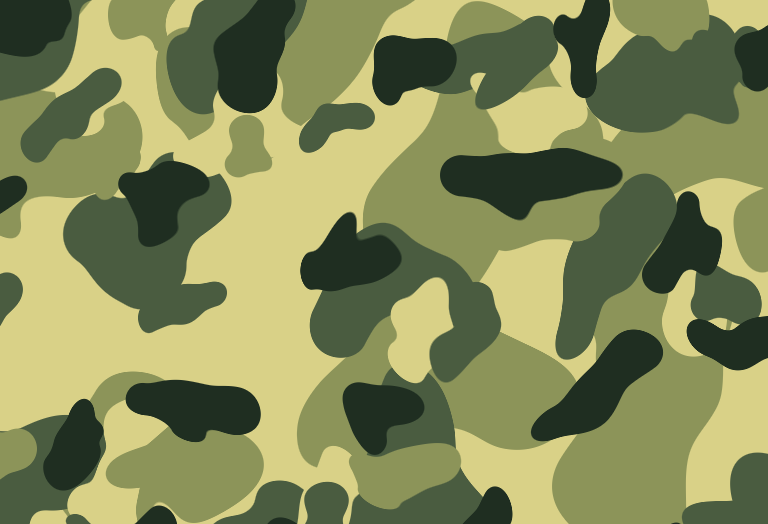
Give the GLSL for this pattern, as a Shadertoy shader.

```glsl
// Woodland camouflage: flat layers of soft, bent, forked blobs over sand.
// Each layer scatters one blob per cell of a staggered grid, its outline
// bent by smooth noise; the layers are painted in order, the darkest last.

#define TILT      0.62   // main direction of the blobs, radians
#define SPREAD    1.7    // range of directions around it
#define BEND      1.5    // range of the bend between the two arms
#define JITTER    0.42   // shift of a blob inside its cell
#define WOBBLE    0.28   // strength of the outline warp
#define WOBBLE_F  1.8    // warp frequency per cell
#define RADIUS    0.13   // mean blob radius, in cells

const vec3 SAND  = vec3(0.85, 0.82, 0.53);
const vec3 OLIVE = vec3(0.55, 0.58, 0.35);
const vec3 MOSS  = vec3(0.29, 0.36, 0.25);
const vec3 DARK  = vec3(0.12, 0.18, 0.13);

// Integer hash: cell, layer seed and channel to four values in 0..1
vec4 hash4(vec2 cell, int seed, int channel) {
    uvec4 v = uvec4(ivec4(ivec2(cell), seed, channel));
    v = v * 1664525u + 1013904223u;
    for (int i = 0; i < 2; i++) {
        v.x += v.y * v.w;
        v.y += v.z * v.x;
        v.z += v.x * v.y;
        v.w += v.y * v.z;
        v ^= v >> 16u;
    }
    return vec4(v & 0xffffu) / 65535.0;
}

// Smooth two-channel value noise in 0..1
vec2 noise2(vec2 p, int seed) {
    vec2 c = floor(p), f = p - c;
    f = f * f * f * (f * (f * 6.0 - 15.0) + 10.0);
    vec2 low  = mix(hash4(c, seed, 7).xy, hash4(c + vec2(1, 0), seed, 7).xy, f.x);
    vec2 high = mix(hash4(c + vec2(0, 1), seed, 7).xy, hash4(c + vec2(1, 1), seed, 7).xy, f.x);
    return mix(low, high, f.y);
}

float smoothMin(float a, float b, float k) {
    float h = max(k - abs(a - b), 0.0) / k;
    return min(a, b) - 0.25 * h * h * k;
}

vec2 direction(float angle) {
    return vec2(cos(angle), sin(angle));
}

// Limb from the origin to a tip, its radius easing from root to end
float limb(vec2 p, vec2 tip, float rootRadius, float tipRadius) {
    float t = clamp(dot(p, tip) / dot(tip, tip), 0.0, 1.0);
    return length(p - t * tip) - mix(rootRadius, tipRadius, smoothstep(0.0, 1.0, t));
}

// Two bent arms with round ends, and a side prong of random length
float blob(vec2 p, vec4 shape, vec4 sizes) {
    float angle = TILT + SPREAD * (shape.x - 0.5);
    float bend = BEND * (shape.y - 0.5);
    float waist = RADIUS * 0.85;
    vec2 armA = -direction(angle - bend) * mix(0.13, 0.29, sizes.x);
    vec2 armB =  direction(angle + bend) * mix(0.13, 0.29, sizes.y);
    float side = shape.z < 0.5 ? -1.4 : 1.4;
    vec2 prong = direction(angle + side) * (0.02 + 0.22 * shape.w);
    float d = smoothMin(limb(p, armA, waist, RADIUS * mix(0.7, 1.3, sizes.z)),
                        limb(p, armB, waist, RADIUS * mix(0.7, 1.3, sizes.w)), 0.08);
    return smoothMin(d, limb(p, prong, waist * 0.8, RADIUS * 0.55), 0.08);
}

// Distance to the nearest blob of a layer, in canvas heights
float layer(vec2 p, float cellSize, float grow, int seed) {
    vec2 q = p / cellSize + 0.37 * float(seed);
    q += WOBBLE * (noise2(q * WOBBLE_F, seed) - 0.5);
    float d = 10.0;
    for (int j = -1; j <= 1; j++) {
        float row = floor(q.y) + float(j);
        float stagger = 0.5 * mod(row, 2.0);
        for (int i = -1; i <= 1; i++) {
            vec2 cell = vec2(floor(q.x - stagger) + float(i), row);
            vec4 place = hash4(cell, seed, 1);
            vec2 centre = cell + vec2(stagger, 0.0) + 0.5 + JITTER * (place.xy - 0.5);
            float scale = grow * mix(0.75, 1.25, place.z);
            float b = blob((q - centre) / scale, hash4(cell, seed, 2), hash4(cell, seed, 3));
            d = smoothMin(d, b * scale, 0.05);
        }
    }
    return d * cellSize;
}

// Paint a layer with an edge about one pixel wide
void paint(inout vec3 color, vec3 ink, float d) {
    color = mix(color, ink, clamp(0.5 - d * iResolution.y, 0.0, 1.0));
}

void mainImage(out vec4 fragColor, in vec2 fragCoord) {
    vec2 p = fragCoord / iResolution.y;
    vec3 color = SAND;
    // Broad masses
    paint(color, OLIVE, layer(p, 0.52, 1.62, 11));
    paint(color, MOSS,  layer(p, 0.46, 1.17, 23));
    // Smaller shapes on top
    paint(color, SAND,  layer(p, 0.45, 0.88, 37));
    paint(color, OLIVE, layer(p, 0.45, 0.67, 41));
    paint(color, MOSS,  layer(p, 0.44, 0.62, 53));
    // Dark accents
    paint(color, DARK,  layer(p, 0.35, 1.00, 67));
    fragColor = vec4(color, 1.0);
}
```
